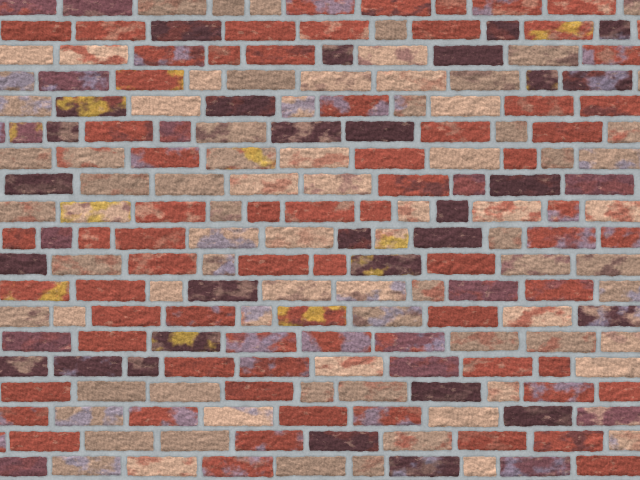
Reproduce this texture procedurally as a Shadertoy shader.

```glsl
// Weathered brick wall: stretchers and scattered headers in pale grey mortar.

const float COURSES = 18.7;         // courses over the canvas height
const float STRETCHER = 2.91;       // brick pitches, in course heights
const float HEADER = 1.46;
const float HEADER_SHARE = 0.17;
const float JOINT = 0.22;

const vec3 MORTAR = vec3(0.67, 0.69, 0.70);
const vec3 RED = vec3(0.60, 0.31, 0.26);
const vec3 TAN = vec3(0.64, 0.53, 0.46);
const vec3 PALE = vec3(0.77, 0.63, 0.54);
const vec3 DARK = vec3(0.34, 0.23, 0.24);
const vec3 PLUM = vec3(0.47, 0.31, 0.33);
const vec3 LAVENDER = vec3(0.56, 0.53, 0.61);
const vec3 OCHRE = vec3(0.76, 0.63, 0.29);

struct Brick { vec2 centre; vec2 halfSize; vec2 id; };

vec2 hash22(vec2 p) {
    vec3 a = fract(p.xyx * vec3(0.1031, 0.1030, 0.0973));
    a += dot(a, a.yzx + 33.33);
    return fract((a.xx + a.yz) * a.zy);
}

float cornerSlope(vec2 cell, vec2 corner, vec2 f) {
    return dot(hash22(cell + corner) * 2.0 - 1.0, f - corner);
}

float gradientNoise(vec2 p) {
    vec2 i = floor(p), f = p - i;
    vec2 u = f * f * f * (f * (f * 6.0 - 15.0) + 10.0);
    vec2 e = vec2(0.0, 1.0);
    return mix(mix(cornerSlope(i, e.xx, f), cornerSlope(i, e.yx, f), u.x),
               mix(cornerSlope(i, e.xy, f), cornerSlope(i, e.yy, f), u.x), u.y);
}

float fbm(vec2 p) {
    float sum = 0.0, amp = 1.0;
    for (int i = 0; i < 4; i++) {
        sum += amp * gradientNoise(p);
        p = mat2(1.6, 1.2, -1.2, 1.6) * p + 17.3;
        amp *= 0.5;
    }
    return sum;
}

float roundedBox(vec2 p, vec2 halfSize, float radius) {
    vec2 d = abs(p) - halfSize + radius;
    return length(max(d, 0.0)) + min(max(d.x, d.y), 0.0) - radius;
}

// Walks along one course until the brick holding q is reached.
Brick findBrick(vec2 q) {
    float row = floor(q.y);
    float left = mod(row, 2.0) < 0.5 ? -0.77 : -2.81;
    left += (hash22(vec2(row, 71.0)).x - 0.5) * 0.4;
    float width = STRETCHER;
    vec2 id = vec2(0.0, row);
    for (int i = 0; i < 30; i++) {
        id.x = float(i) + 5.0;
        width = hash22(id).x < HEADER_SHARE ? HEADER : STRETCHER;
        if (q.x < left + width) break;
        left += width;
    }
    vec2 jitter = hash22(id + 211.0) - 0.5;
    vec2 centre = vec2(left + 0.5 * width, row + 0.5) + jitter * vec2(0.08, 0.05);
    vec2 halfSize = 0.5 * (vec2(width, 1.0) - JOINT) + jitter.yx * vec2(0.05, 0.03);
    return Brick(centre, halfSize, id);
}

vec3 firedClay(float pick) {
    return pick < 0.38 ? RED : pick < 0.62 ? TAN : pick < 0.80 ? PALE : pick < 0.92 ? DARK : PLUM;
}

// Crumpled surface height
float relief(vec2 p) {
    return abs(fbm(p * vec2(1.3, 2.3))) + 0.3 * gradientNoise(p * 9.0);
}

vec3 brickFace(Brick b, vec2 q) {
    vec2 local = (q - b.centre) / b.halfSize;
    vec2 p = q + b.id * vec2(3.7, 5.3);
    vec2 tone = hash22(b.id + 37.0), wear = hash22(b.id + 93.0);
    float grain = gradientNoise(q * 14.0);

    // Two clays, then mineral stains on some bricks
    float blotch = smoothstep(-0.05, 0.35, fbm(p * vec2(1.0, 1.6)));
    vec3 colour = mix(firedClay(tone.x), firedClay(tone.y), blotch * mix(0.2, 0.8, wear.x));
    float stain = smoothstep(-0.05, 0.25, fbm(p * vec2(0.8, 1.0) + 41.0));
    colour = mix(colour, LAVENDER, stain * 0.75 * step(wear.y, 0.2));
    colour = mix(colour, OCHRE, stain * 0.8 * step(0.95, wear.y));
    float dust = smoothstep(0.2, 0.6, fbm(p * vec2(2.2, 4.0) + 83.0));
    colour = mix(colour, PALE, 0.4 * dust);

    // Light from above on creases and edges
    vec2 stepDown = vec2(0.03, 0.05);
    float light = relief(p + stepDown) - relief(p - stepDown);
    float shade = 1.0 + 0.42 * clamp(light, -0.6, 0.5) + 0.14 * grain + 0.12 * (wear.x - 0.5);
    shade += 0.06 * smoothstep(0.65, 1.0, -local.y) - 0.17 * smoothstep(0.7, 1.0, local.y);
    return colour * shade;
}

void mainImage(out vec4 fragColor, in vec2 fragCoord) {
    vec2 q = vec2(fragCoord.x, iResolution.y - fragCoord.y) * COURSES / iResolution.y;
    q.y += 0.27 + 0.1 * sin(0.39 * q.y);    // slightly uneven courses
    float pixel = COURSES / iResolution.y;

    Brick b = findBrick(q);
    vec2 offset = q - b.centre;
    offset.y += offset.x * 0.025 * (hash22(b.id + 151.0).x - 0.5);
    float d = roundedBox(offset, b.halfSize, 0.07) + 0.05 * fbm(q * 3.0);

    // Mortar with soft mottling and contact shadow
    float mottle = 0.09 * fbm(q * 1.7) + 0.06 * gradientNoise(q * 12.0);
    float contact = 0.12 * (1.0 - smoothstep(0.0, 0.09, d));
    vec3 mortar = MORTAR * (1.0 + mottle - contact);

    float soft = max(0.75 * pixel, 0.025);
    vec3 colour = mix(brickFace(b, q), mortar, smoothstep(-soft, soft, d));
    fragColor = vec4(clamp(colour, 0.0, 1.0), 1.0);
}
```
